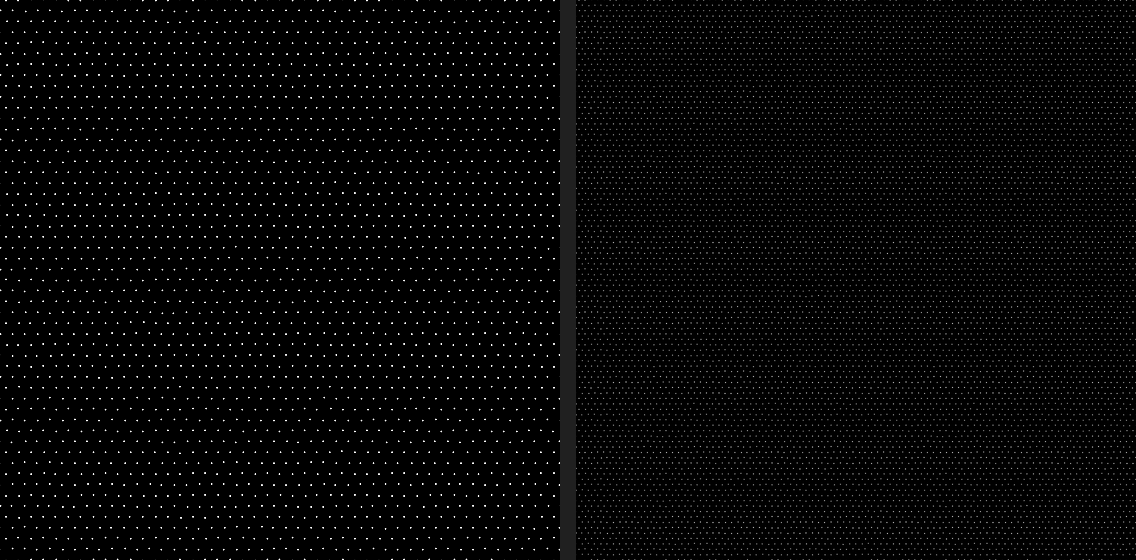
Left: one tile. Right: repeated 2 by 2.
Give the GLSL for this pattern, as a three.js fragment shader.

```glsl
// Tiny white dots in a staggered, slightly uneven lattice on black.
varying vec2 vUv;

const vec2 REPEATS = vec2(45.0, 52.0);    // dots across, rows up (even, so the stagger wraps)
const float STAGGER = 0.5;                // shift of even rows, in columns
const float SNAP_STEPS = 512.0;           // fine grid the dot centres settle on
const float JITTER = 1.1;                 // full spread of a dot, in snap steps
const float DOT_RADIUS = 0.00161;         // canvas units
const float DOT_SOFTNESS = 0.00063;       // half width of the soft rim
const vec3 GROUND_COLOR = vec3(0.0);
const vec3 DOT_COLOR = vec3(1.0);

float hash(vec2 p) {
  return fract(sin(dot(p, vec2(127.1, 311.7))) * 43758.5453);
}

vec2 hash2(vec2 p) {
  return vec2(hash(p), hash(p + vec2(71.3, 19.7)));
}

// Centre of the lattice dot closest to uv, jittered and snapped
vec2 nearestDot(vec2 uv) {
  float row = floor(uv.y * REPEATS.y + 0.5);
  float shift = STAGGER * (1.0 - mod(row, 2.0));
  float column = floor(uv.x * REPEATS.x - shift + 0.5);

  // Wrapped cell index keeps opposite edges identical
  vec2 cell = mod(vec2(column, row), REPEATS);
  vec2 steps = vec2(column + shift, row) / REPEATS * SNAP_STEPS;
  steps += (hash2(cell) - 0.5) * JITTER;
  return (floor(steps) + 0.5) / SNAP_STEPS;
}

void main() {
  float distanceToDot = length(vUv - nearestDot(vUv));
  float coverage = 1.0 - smoothstep(DOT_RADIUS - DOT_SOFTNESS, DOT_RADIUS + DOT_SOFTNESS, distanceToDot);
  gl_FragColor = vec4(mix(GROUND_COLOR, DOT_COLOR, coverage), 1.0);
}
```
